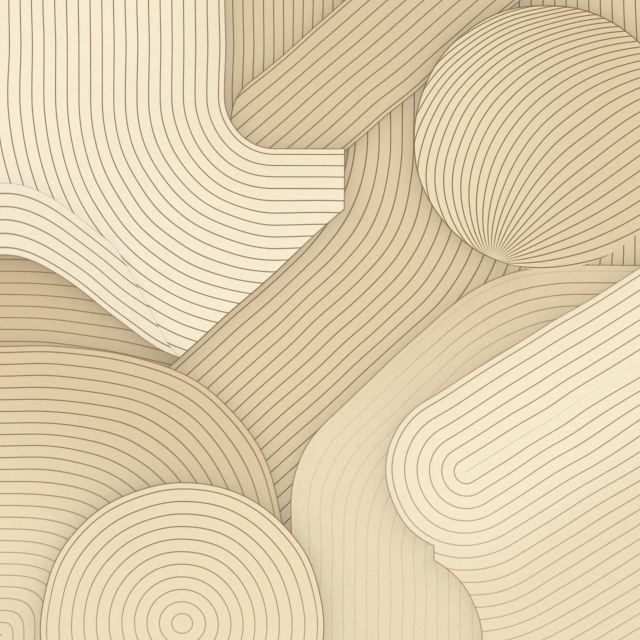
A WebGL 1 fragment shader for this background:

```glsl
precision highp float;
// Overlapping sand-coloured paper shapes engraved with flowing parallel lines.

uniform vec2 u_resolution;

#define SPACING 0.0183
#define LINE_WIDTH 0.0009
#define SHADOW 0.13
#define SHADOW_SIZE 0.018
#define WOBBLE 0.004
#define GRAIN 0.018
#define INK vec3(0.50, 0.38, 0.25)
#define IVORY vec3(0.965, 0.925, 0.825)
#define CREAM vec3(0.925, 0.865, 0.735)
#define TAN vec3(0.885, 0.805, 0.665)
#define UMBER vec3(0.80, 0.70, 0.55)

float hash(vec2 p) {
  vec3 q = fract(vec3(p.xyx) * 0.1031);
  q += dot(q, q.yzx + 33.33);
  return fract((q.x + q.y) * q.z);
}

float noise(vec2 p) {
  vec2 i = floor(p), f = fract(p);
  f = f * f * (3.0 - 2.0 * f);
  return mix(mix(hash(i), hash(i + vec2(1, 0)), f.x),
             mix(hash(i + vec2(0, 1)), hash(i + vec2(1, 1)), f.x), f.y);
}

float smoothMax(float a, float b, float k) {
  float h = max(k - abs(a - b), 0.0) / k;
  return max(a, b) + h * h * k * 0.25;
}

// Distance to a ray from the origin along dir.
float ray(vec2 q, vec2 dir) {
  return length(q - dir * max(dot(q, dir), 0.0));
}

float stroke(float d) {
  float aa = 0.8 / u_resolution.y;
  return 1.0 - smoothstep(LINE_WIDTH - aa, LINE_WIDTH + aa, abs(d));
}

// One line per unit of v; gap is the local distance between lines.
float stripes(float v, float gap) {
  return stroke((fract(v) - 0.5) * gap);
}

// Places a shape (negative d inside) with a cast shadow, lines and an outline.
vec3 layer(vec3 below, float d, vec3 fill, float lines, float outline) {
  float aa = 0.8 / u_resolution.y;
  below *= 1.0 - SHADOW * outline * exp(-max(d, 0.0) / SHADOW_SIZE);
  vec3 paper = mix(fill, INK, lines);
  vec3 col = mix(below, paper, 1.0 - smoothstep(-aa, aa, d));
  return mix(col, INK, stroke(d) * outline * 0.75);
}

void main() {
  vec2 uv = gl_FragCoord.xy / u_resolution;
  vec2 p = uv + WOBBLE * (vec2(noise(uv * 14.0), noise(uv * 14.0 + 40.0)) - 0.5);
  float x = p.x, y = p.y;

  // Backdrop of vertical lines
  vec3 col = mix(TAN, INK, 0.7 * stripes(x / 0.0155, 0.0155));

  // Diagonal band that bends upright, and the dark slope left of it
  float diagonal = dot(p, vec2(0.672, -0.741)) + 0.138;
  float band = smoothMax(diagonal, x - 0.545, 0.09);
  float slope = max(diagonal, y - 0.62);
  vec3 slopeFill = mix(UMBER, TAN, smoothstep(0.62, 0.46, y) * 0.5 + 0.2);
  col = layer(col, slope, slopeFill, 0.6 * stripes((y + 0.5 * x * x) / SPACING, SPACING), 0.0);
  col = layer(col, -band, TAN * 1.01, 0.75 * stripes(band / SPACING, SPACING), 0.8);

  // Upper diagonal tongue
  vec2 q = p - vec2(0.449, 0.805);
  float across = dot(q, vec2(-0.65, 0.76));
  float tongue = ray(q, vec2(0.76, 0.65)) - 0.0885;
  col = layer(col, tongue, mix(TAN, UMBER, 0.1), 0.72 * stripes(across / SPACING, SPACING), 0.8);

  // Ivory sweep turning from vertical to horizontal, with a wave along its foot
  float sweep = length(max(vec2(0.43 - x, 0.846 - y), 0.0)) - 0.078;
  float foot = mix(0.602, 0.4375, smoothstep(0.007, 0.313, x));
  float rise = y - foot;
  float ivory = max(max(-sweep, x - 0.537), max(diagonal, -rise * 0.85));
  vec3 ivoryFill = mix(IVORY, CREAM, 0.45 * smoothstep(0.15, -0.02, sweep));
  col = layer(col, ivory, ivoryFill, 0.72 * stripes(sweep / SPACING, SPACING), 0.8);
  float wave = max(ivory, rise - 0.113 * (1.0 - smoothstep(0.17, 0.29, x)));
  col = layer(col, wave, IVORY * 0.985, 0.7 * stripes(rise * 0.85 / SPACING, SPACING), 0.25);

  // Rounded hill
  vec2 h = abs(p - vec2(0.0, 0.01));
  float hill = pow(h.x * h.x * h.x + h.y * h.y * h.y, 1.0 / 3.0) - 0.449;
  vec3 hillFill = mix(CREAM, mix(TAN, UMBER, 0.15), smoothstep(0.12, 0.5, y + 0.5 * x));
  float hillInk = mix(0.4, 0.72, smoothstep(0.1, 0.35, y));
  col = layer(col, hill, hillFill, hillInk * stripes(hill / SPACING, SPACING), 0.75);

  // Pale flow with faint lines
  q = p - vec2(0.592, 0.232);
  float flow = smoothMax(dot(q, vec2(-0.68, 0.735)), -q.x, 0.06);
  flow = smoothMax(flow, y - 0.449, 0.08) - 0.137;
  vec3 flowFill = mix(CREAM * 0.99, TAN, smoothstep(0.3, 0.55, y));
  float flowInk = mix(0.12, 0.6, smoothstep(0.38, 0.58, y)) * smoothstep(0.0, -0.03, flow);
  col = layer(col, flow, flowFill, flowInk * stripes(flow / SPACING, SPACING), 0.7);

  // Looped blob with a tail down to the lower right
  q = p - vec2(0.729, 0.264);
  float loop = ray(q, vec2(0.85, 0.53)) - 0.126;
  float tail = max(0.143 - length(p - vec2(0.61, 0.0)), 0.68 - x);
  tail = max(tail, -dot(q, vec2(0.53, -0.85)));
  vec3 loopFill = mix(mix(IVORY, CREAM, 0.25), CREAM, smoothstep(-0.06, 0.08, loop));
  float loopInk = mix(0.35, 0.62, smoothstep(0.05, 0.4, y));
  col = layer(col, min(loop, tail), loopFill, loopInk * stripes(loop / 0.0195, 0.0195), 0.6);

  // Concentric disc
  float disc = length(p - vec2(0.285, 0.025)) - 0.221;
  float discInk = mix(0.45, 0.72, smoothstep(0.0, 0.2, y));
  col = layer(col, disc, CREAM * 1.005, discInk * stripes(disc / 0.0195, 0.0195), 0.85);

  // Round shell whose lines fan out from its lower left rim
  q = p - vec2(0.770, 0.588);
  float r = length(q) + 0.0001;
  float shrink = max(1.0 - r / 0.547, 0.1);
  float turn = atan(q.y, q.x) - 0.6;
  float gap = 1.0 / (7.0 * length(vec2(1.0 / (shrink * r), turn / (shrink * shrink * 0.547))));
  float shell = length(p - vec2(0.853, 0.785)) - 0.207;
  float rim = max(1.0 - smoothstep(0.76, 0.84, x), smoothstep(0.7, 0.8, y));
  vec3 shellFill = mix(CREAM, TAN, smoothstep(0.7, 0.95, x));
  float shellInk = 0.78 * smoothstep(0.0, 0.007, gap);
  col = layer(col, shell, shellFill, shellInk * stripes(7.0 * turn / shrink, gap), rim);

  // Soft tonal mottling and paper grain
  col *= 1.0 + GRAIN * (noise(uv * 5.0) + noise(uv * 260.0) - 1.0);
  gl_FragColor = vec4(col, 1.0);
}
```
